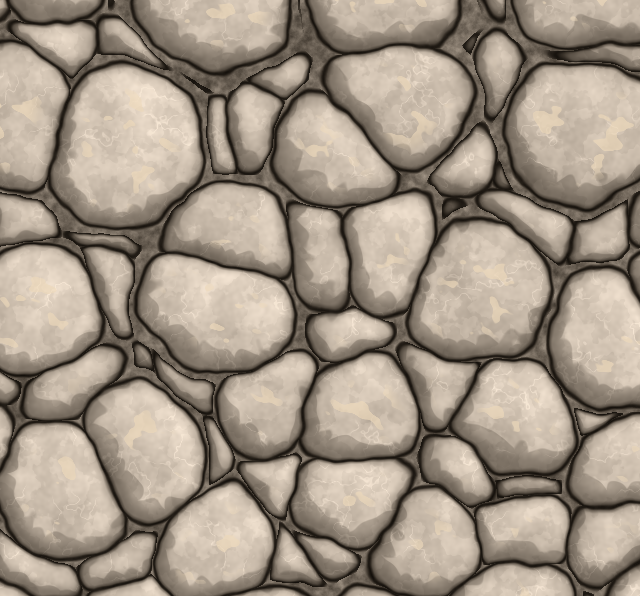
This texture is drawn by a Shadertoy shader. Its source:

```glsl
// Wall of rounded field stones of mixed size, packed tight with dark joints.
// Stones are cells of a weighted Voronoi (power) diagram whose corners are
// rounded by a smooth minimum, then shaded, mottled and veined with noise.

vec2 hash2(vec2 p) {
    vec3 q = fract(p.xyx * vec3(0.1031, 0.1030, 0.0973));
    q += dot(q, q.yzx + 33.33);
    return fract((q.xx + q.yz) * q.zy);
}

float corner(vec2 cell, vec2 offset, vec2 f) {
    float angle = 6.2832 * hash2(cell + offset + 200.0).x;
    return dot(vec2(cos(angle), sin(angle)), f - offset);
}

float gradientNoise(vec2 p) {
    vec2 i = floor(p), f = p - i;
    vec2 u = f * f * f * (f * (f * 6.0 - 15.0) + 10.0);
    return mix(mix(corner(i, vec2(0, 0), f), corner(i, vec2(1, 0), f), u.x),
               mix(corner(i, vec2(0, 1), f), corner(i, vec2(1, 1), f), u.x), u.y);
}

float fbm(vec2 p) {
    float sum = 0.0, amplitude = 0.6;
    for (int i = 0; i < 4; i++) {
        sum += amplitude * gradientNoise(p);
        p = mat2(1.6, 1.2, -1.2, 1.6) * p + 17.0;
        amplitude *= 0.55;
    }
    return sum;
}

// Centre in xy, radius in z; few stones are large
vec3 stoneAt(vec2 id) {
    float size = hash2(id + 71.0).x;
    return vec3(id + 0.1 + 0.8 * hash2(id + 13.0), 0.18 + 0.95 * size * size);
}

float power(vec2 p, vec3 stone) {
    vec2 v = p - stone.xy;
    return dot(v, v) - stone.z * stone.z;
}

// Distance to the stone's edge, straight along joints and rounded at corners;
// also its owner and outward normal
float edgeDistance(vec2 p, out vec3 owner, out vec2 normal) {
    vec2 base = floor(p);
    float best = 1e5;
    for (int y = -2; y <= 2; y++)
    for (int x = -2; x <= 2; x++) {
        vec3 stone = stoneAt(base + vec2(x, y));
        float value = power(p, stone);
        if (value < best) { best = value; owner = stone; }
    }
    float sharpness = 7.5 / (owner.z + 0.2), total = 1e-6, joint = 9.0;
    normal = vec2(0);
    for (int y = -2; y <= 2; y++)
    for (int x = -2; x <= 2; x++) {
        vec3 stone = stoneAt(base + vec2(x, y));
        vec2 toward = stone.xy - owner.xy;
        float gap = length(toward);
        if (gap < 0.001) continue;
        float d = (power(p, stone) - best) / (2.0 * gap);
        float weight = exp(-sharpness * d);
        joint = min(joint, d);
        total += weight;
        normal += weight * toward / gap;
    }
    normal /= total;
    return min(joint, (0.42 - log(total)) / sharpness);
}

float stoneTone(vec2 p, float d, vec3 stone, vec2 normal) {
    vec2 q = p + 40.0 * hash2(floor(stone.xy * 50.0));
    float lit = dot(normal, vec2(0.55, 0.83));
    float tone = 0.757 + 0.05 * (hash2(floor(stone.xy * 90.0)).x - 0.5);

    // Cloudy and hard-edged mottling
    tone += 0.13 * fbm(q * 2.2) + 0.05 * lit;
    tone += 0.04 * (smoothstep(-0.03, 0.05, fbm(q * 3.0 + 9.0)) - 0.5);
    tone += 0.03 * gradientNoise(q * 14.0);

    // Scalloped shadow band on the lower left
    float band = 0.07 - 0.2 * lit + 0.3 * abs(gradientNoise(q * 3.5));
    float shadow = smoothstep(0.0, 0.04, band * min(1.0, stone.z + 0.35) - d);
    tone *= 1.0 - 0.18 * shadow;

    // Thin pale veins
    float vein = 1.0 - smoothstep(0.0, 0.035, abs(fbm(q * 2.0 + 31.0)));
    tone += 0.07 * vein * smoothstep(-0.05, 0.2, gradientNoise(q * 1.7 + 5.0));

    // Rounded falloff to the rim
    tone *= mix(0.74, 1.0, smoothstep(0.01, 0.21, d + 0.06 * lit));
    return tone * mix(0.55, 1.0, smoothstep(0.01, 0.065, d));
}

void mainImage(out vec4 fragColor, in vec2 fragCoord) {
    vec2 p = fragCoord / iResolution.y * 7.3 + vec2(23.0, 11.0);
    vec2 warped = p + 0.13 * vec2(gradientNoise(p * 1.6), gradientNoise(p * 1.6 + 40.0))
                    + 0.03 * vec2(gradientNoise(p * 5.0), gradientNoise(p * 5.0 + 60.0));
    vec3 stone;
    vec2 normal;
    float d = edgeDistance(warped, stone, normal);

    // Mortar: black at the contacts, gritty brown in the corners
    float grit = fbm(p * 8.0);
    float mortar = mix(0.09, 0.4, smoothstep(0.0, -0.035, d + 0.02 * grit));
    mortar *= 1.0 + 0.7 * grit + 0.4 * fbm(p * 2.0);

    float cover = smoothstep(0.003, 0.03, d);
    float tone = clamp(mix(mortar, stoneTone(p, d, stone, normal), cover), 0.03, 0.9);
    vec3 color = tone + vec3(0.065, 0.0, -0.075) * sqrt(tone);

    // Cream shards near the middle of each stone
    vec2 q = mat2(1.0, 0.5, -0.3, 1.4) * (p + 9.0 * hash2(floor(stone.xy * 30.0)));
    float shard = gradientNoise(q * 2.6) + 0.5 * gradientNoise(q * 6.0);
    shard = smoothstep(0.27, 0.33, shard) * smoothstep(0.15, 0.4, d);
    color = mix(color, vec3(0.93, 0.85, 0.73), 0.65 * shard);

    fragColor = vec4(color, 1.0);
}
```
